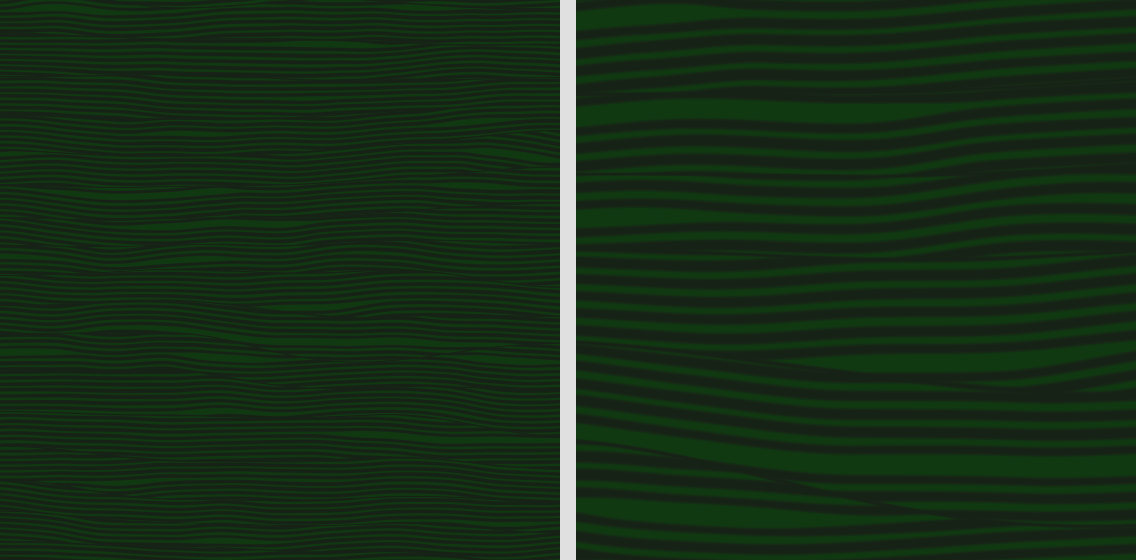
Left, the full canvas; right, a detail of the centre.
Write a three.js fragment shader that draws this texture.

```glsl
varying vec2 vUv;

#define LINES 96.0         // grain lines over the height
#define BANDS 16.0         // groups of lines over the height
#define SWAY 0.022         // bend shared by all bands
#define BAND_BEND 0.024    // bend particular to each band
#define LINE_HALF 0.2      // half width of a line, in line periods
#define LENS_SWELL 0.47    // strength of the thick lenses, below 0.6
#define LENS_REACH 0.6     // how far a lens pushes its neighbours
#define SOFTNESS 0.0012    // edge blur in canvas units
#define DARK vec3(0.092, 0.135, 0.090)
#define GREEN vec3(0.064, 0.220, 0.066)

float hash(vec2 p) {
  return fract(sin(dot(p, vec2(127.1, 311.7))) * 43758.5453);
}

float noise(vec2 p) {
  vec2 cell = floor(p);
  vec2 f = fract(p);
  f = f * f * (3.0 - 2.0 * f);
  return mix(mix(hash(cell), hash(cell + vec2(1.0, 0.0)), f.x),
             mix(hash(cell + vec2(0.0, 1.0)), hash(cell + vec2(1.0, 1.0)), f.x), f.y);
}

float grain(vec2 uv) {
  // Gentle sway of the whole sheet
  float y = uv.y + SWAY * (noise(uv * vec2(4.0, 5.0)) - 0.5);

  // Bands with wavy borders that cut the lines at shallow angles
  float row = y * BANDS + 0.9 * (noise(vec2(uv.x * 3.0 + 9.0, y * 8.0)) - 0.5);
  float band = floor(row);
  float border = min(fract(row), 1.0 - fract(row)) / BANDS;

  // Each band bends its own lines
  float seed = band * 7.0 + 31.0;
  float bend = noise(vec2(uv.x * 4.5 + hash(vec2(band, 2.0)), seed)) - 0.5;
  bend += 0.3 * (noise(vec2(uv.x * 10.0, seed + 3.0)) - 0.5);
  float phase = (y + BAND_BEND * bend) * LINES;

  // One line of the band swells into lenses and pushes the others aside
  float place = 0.2 + 0.6 * hash(vec2(band, 5.0));
  float center = floor((band + place) / BANDS * LINES);
  float s = phase - center;
  float lens = smoothstep(0.4, 0.9, noise(vec2(uv.x * 6.0 + hash(vec2(band, 8.0)), seed + 1.0)));
  float swell = LENS_SWELL * lens;
  float reach = LENS_REACH + abs(s);
  float stretch = 1.0 - swell * LENS_REACH / (reach * reach);
  s -= swell * s / reach;

  // Line width varies along each line
  float id = floor(s + 0.5);
  float halfWidth = LINE_HALF + 0.1 * (noise(vec2(uv.x * 7.0, id + center + seed * 3.0)) - 0.5);
  if (abs(id) < 0.5) halfWidth += 0.16 * lens;

  float blur = SOFTNESS * LINES * stretch;
  float line = smoothstep(-blur, blur, halfWidth - abs(s - id));
  return line * smoothstep(0.0003, 0.002, border);
}

void main() {
  gl_FragColor = vec4(mix(DARK, GREEN, grain(vUv)), 1.0);
}
```
